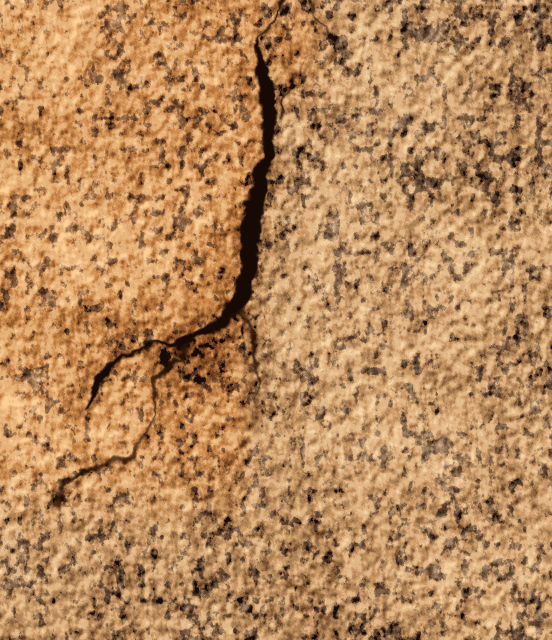
Give the GLSL for this texture, as a Shadertoy shader.

```glsl
// Sunlit granular sandstone split by a dark branching crack.
// Fractal noise makes the grains, flecks and relief; tapered polylines,
// bent by noise, carve the fissures and shade the slab beside them.

float hash(vec2 p) {
    vec3 q = fract(p.xyx * vec3(0.1031, 0.1030, 0.0973));
    q += dot(q, q.yzx + 33.33);
    return fract((q.x + q.y) * q.z);
}

float noise(vec2 p) {
    vec2 i = floor(p), f = fract(p);
    f = f * f * (3.0 - 2.0 * f);
    return mix(mix(hash(i), hash(i + vec2(1, 0)), f.x),
               mix(hash(i + vec2(0, 1)), hash(i + vec2(1, 1)), f.x), f.y);
}

float fbm(vec2 p) {
    float sum = 0.0, amp = 0.53;
    for (int i = 0; i < 4; i++) {
        sum += amp * noise(p);
        p = mat2(0.8, 0.6, -0.6, 0.8) * p * 2.03 + 17.3;
        amp *= 0.5;
    }
    return sum;
}

// x: distance to a polyline of (x, y, half width); y: side of its nearest part
vec2 fissure(vec2 p, vec3 path[7]) {
    vec2 best = vec2(9.0, 1.0);
    for (int i = 0; i < 6; i++) {
        vec2 a = p - path[i].xy, b = path[i + 1].xy - path[i].xy;
        float h = clamp(dot(a, b) / dot(b, b), 0.0, 1.0);
        float d = length(a - b * h) - mix(path[i].z, path[i + 1].z, h);
        if (d < best.x) best = vec2(d, sign(b.x * a.y - b.y * a.x));
    }
    return best;
}

float blob(vec2 p, vec2 center, vec2 size) {
    vec2 q = (p - center) / size;
    return exp(-dot(q, q));
}

vec3 stoneRamp(float t) {
    vec3 c = mix(vec3(0.10, 0.04, 0.02), vec3(0.39, 0.24, 0.14), smoothstep(0.0, 0.25, t));
    c = mix(c, vec3(0.55, 0.38, 0.23), smoothstep(0.25, 0.45, t));
    c = mix(c, vec3(0.68, 0.51, 0.34), smoothstep(0.45, 0.62, t));
    c = mix(c, vec3(0.80, 0.60, 0.40), smoothstep(0.62, 0.78, t));
    c = mix(c, vec3(0.88, 0.71, 0.52), smoothstep(0.78, 0.93, t));
    return mix(c, vec3(0.97, 0.83, 0.64), smoothstep(0.95, 1.3, t));
}

void mainImage(out vec4 fragColor, in vec2 fragCoord) {
    vec2 p = fragCoord / iResolution.y;
    float pixel = 1.0 / iResolution.y;

    // Jagged edges: bend the space in which the cracks are measured
    vec2 bend = vec2(fbm(p * 45.0), fbm(p * 45.0 + 50.0)) - 0.5;
    vec2 q = p + bend * 0.02;
    vec2 upper = fissure(q, vec3[7](
        vec3(0.452, 1.01, 0.002), vec3(0.404, 0.941, 0.001), vec3(0.409, 0.885, 0.010),
        vec3(0.417, 0.831, 0.011), vec3(0.419, 0.759, 0.009), vec3(0.397, 0.674, 0.015),
        vec3(0.381, 0.540, 0.014)));
    vec2 lower = fissure(q, vec3[7](
        vec3(0.381, 0.540, 0.014), vec3(0.345, 0.499, 0.008), vec3(0.289, 0.466, 0.006),
        vec3(0.240, 0.462, 0.002), vec3(0.192, 0.446, 0.003), vec3(0.156, 0.408, 0.007),
        vec3(0.137, 0.358, 0.002)));
    float branch = fissure(q, vec3[7](
        vec3(0.289, 0.466, 0.005), vec3(0.280, 0.438, 0.003), vec3(0.241, 0.408, 0.005),
        vec3(0.247, 0.362, 0.001), vec3(0.208, 0.290, 0.004), vec3(0.104, 0.251, 0.003),
        vec3(0.089, 0.215, 0.006))).x;
    float rim = fissure(q, vec3[7](
        vec3(0.375, 0.525, 0.005), vec3(0.388, 0.495, 0.003), vec3(0.395, 0.466, 0.003),
        vec3(0.402, 0.430, 0.002), vec3(0.401, 0.388, 0.001), vec3(0.388, 0.340, -0.002),
        vec3(0.370, 0.290, -0.005))).x;
    float chip = fissure(q, vec3[7](
        vec3(0.485, 1.01, 0.002), vec3(0.498, 0.965, 0.001), vec3(0.514, 0.941, 0.001),
        vec3(0.490, 0.925, -0.002), vec3(0.469, 0.900, -0.001), vec3(0.450, 0.860, 0.001),
        vec3(0.436, 0.820, 0.003))).x;
    vec2 crack = upper.x < lower.x ? upper : lower;
    float minor = min(branch, min(rim, chip));

    // Warm broken slab on the left, greyer weathered face on the right
    float warm = smoothstep(0.03, -0.03, q.x - mix(0.385, 0.42, smoothstep(0.5, 0.75, p.y)));
    warm *= smoothstep(0.13, 0.32, p.y);
    float scar = blob(p, vec2(0.45, 0.93), vec2(0.05, 0.08));
    warm = max(warm, scar);

    // Broad light and dark areas
    float tone = 0.855 + 0.40 * (fbm(p * 10.0 + 4.0) - 0.5);
    tone -= 0.17 * smoothstep(0.42, 0.85, p.x) * smoothstep(0.45, 0.95, p.y);
    tone -= 0.14 * blob(p, vec2(0.43, 0.22), vec2(0.13, 0.10));
    tone -= 0.10 * blob(p, vec2(0.46, 0.68), vec2(0.05, 0.13));
    tone -= 0.11 * smoothstep(0.22, 0.0, p.y);
    tone += 0.09 * blob(p, vec2(0.49, 0.43), vec2(0.08, 0.10));
    tone += 0.09 * blob(p, vec2(0.16, 0.62), vec2(0.14, 0.13));
    tone += 0.08 * blob(p, vec2(0.04, 0.36), vec2(0.08, 0.10));
    tone += 0.10 * blob(p, vec2(0.19, 0.34), vec2(0.035, 0.05));
    tone -= 0.14 * blob(p, vec2(0.13, 0.49), vec2(0.06, 0.035));
    tone -= 0.13 * blob(p, vec2(0.02, 0.79), vec2(0.05, 0.05));
    tone -= 0.20 * blob(p, vec2(0.32, 0.435), vec2(0.07, 0.035)) + 0.10 * scar;

    // Fine grain, lit relief and small clumped mineral flecks
    vec2 g = p * vec2(1.08, 0.92);
    float relief = fbm(g * 95.0) - fbm(g * 95.0 + vec2(-0.4, 0.45));
    tone += 0.80 * (fbm(g * 85.0 + 9.0) - 0.5) + 0.85 * relief;
    float clump = 0.16 * (noise(p * 17.0) - 0.5) - 0.02 * warm;
    float fleck = smoothstep(0.53, 0.72, fbm(g * 88.0 + 80.0) + clump);
    tone -= fleck * 0.42;

    // Shaded slopes beside the cracks
    float away = max(crack.x, 0.0);
    float slope = crack.y < 0.0 ? 0.22 * exp(-away / 0.035) : 0.32 * warm * exp(-away / 0.03);
    tone -= slope + 0.24 * exp(-max(minor, 0.0) / 0.012);

    vec3 color = stoneRamp(tone);
    float rust = warm * (0.35 + 0.65 * smoothstep(0.95, 0.6, tone));
    color *= mix(vec3(1.0), vec3(1.06, 0.93, 0.75), rust);
    float grey = dot(color, vec3(0.33));
    color = mix(color, vec3(1.08, 0.98, 0.90) * grey, fleck * 0.4);

    // Fissure floors
    float soft = 0.0015 + pixel;
    float minorDark = smoothstep(soft, -soft, minor) * (0.55 + 0.5 * noise(p * 30.0));
    color = mix(color, vec3(0.15, 0.07, 0.03), min(minorDark, 1.0));
    color = mix(color, vec3(0.09, 0.035, 0.015), smoothstep(soft, -soft, crack.x));
    fragColor = vec4(clamp(color, 0.0, 1.0), 1.0);
}
```
